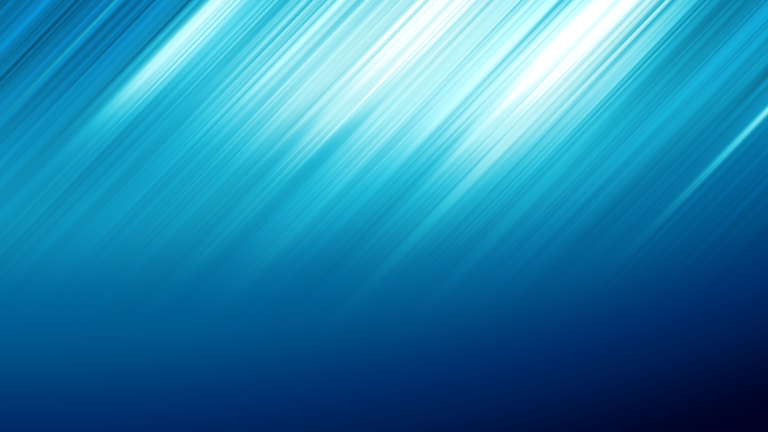
A Shadertoy shader for this background:

```glsl
// Slanted shafts of pale light falling through deep blue water.
// A depth gradient is lit by a wide glow and by soft bands along one diagonal;
// stretched value noise splits the bands into fine streaks.

#define SLANT 0.97          // sideways run of a shaft per unit of depth
#define STREAK_FREQ 16.0    // coarsest streaks per canvas height
#define STREAK_FADE 0.46    // depth at which streaks dissolve
#define STREAK_LIGHT 0.46   // streak contrast inside the light
#define STREAK_TINT 0.13    // streak contrast on the water
#define STREAK_GLOSS 0.05   // streak contrast over everything
#define REACH_JITTER 0.35   // variation in shaft length
#define SPREAD 0.9          // widening of shafts with depth
#define RIGHT_SHADE 0.33    // extra depth towards the right edge
#define GLOW vec4(1.05, 0.15, 0.60, 0.42)  // centre x, depth, radii
#define GLOW_STRENGTH 0.35

const vec3 SURFACE = vec3(0.03, 0.47, 0.69);
const vec3 TEAL    = vec3(0.05, 0.57, 0.73);
const vec3 OCEAN   = vec3(0.00, 0.38, 0.59);
const vec3 DEEP    = vec3(0.00, 0.17, 0.41);
const vec3 ABYSS   = vec3(0.00, 0.01, 0.15);
const vec3 CYAN    = vec3(0.13, 0.75, 0.86);
const vec3 PALE    = vec3(0.70, 0.95, 0.97);
const vec3 WHITE   = vec3(0.96, 1.00, 1.00);

// Each band: position along the top edge, half width, reach, strength
const int BAND_COUNT = 10;
const vec4 BANDS[BAND_COUNT] = vec4[](
    vec4(0.51, 0.055, 0.25, 0.60),
    vec4(0.75, 0.180, 0.34, 0.30),
    vec4(1.03, 0.135, 0.27, 0.62),
    vec4(1.12, 0.320, 0.46, 0.30),
    vec4(1.47, 0.105, 0.33, 0.66),
    vec4(1.50, 0.170, 0.46, 0.16),
    vec4(0.27, 0.007, 0.32, 0.26),
    vec4(0.18, 0.006, 0.32, -0.35),
    vec4(1.94, 0.014, 0.36, -0.35),
    vec4(2.025, 0.010, 0.36, 0.75));

float hash(vec2 p) {
    vec3 q = fract(vec3(p.xyx) * 0.1031);
    q += dot(q, q.yzx + 33.33);
    return fract((q.x + q.y) * q.z);
}

float valueNoise(vec2 p) {
    vec2 cell = floor(p);
    vec2 f = fract(p);
    f = f * f * (3.0 - 2.0 * f);
    return mix(mix(hash(cell), hash(cell + vec2(1, 0)), f.x),
               mix(hash(cell + vec2(0, 1)), hash(cell + vec2(1, 1)), f.x), f.y);
}

// Signed streak pattern, long in depth and narrow across
float streaks(float across, float depth) {
    float sum = 0.0, freq = STREAK_FREQ, amp = 0.42;
    for (int i = 0; i < 4; i++) {
        vec2 p = vec2(across * freq, depth * 1.8) + float(i) * 17.0;
        sum += amp * (valueNoise(p) * 2.0 - 1.0);
        freq *= 2.1;
        amp *= 1.08;
    }
    return sum;
}

vec3 waterColor(float t) {
    vec3 col = mix(SURFACE, TEAL, smoothstep(0.0, 0.5, t));
    col = mix(col, OCEAN, smoothstep(0.48, 0.76, t));
    col = mix(col, DEEP, smoothstep(0.70, 1.03, t));
    return mix(col, ABYSS, smoothstep(0.94, 1.30, t));
}

float shaftLight(float across, float depth) {
    float light = 0.0;
    for (int i = 0; i < BAND_COUNT; i++) {
        vec4 band = BANDS[i];
        float offset = (across - band.x) / (band.y * (1.0 + SPREAD * depth));
        light += band.w * exp(-offset * offset - pow(depth / band.z, 3.0));
    }
    return light;
}

void mainImage(out vec4 fragColor, in vec2 fragCoord) {
    vec2 p = fragCoord / iResolution.y;
    float side = fragCoord.x / iResolution.x;
    float depth = 1.0 - p.y;
    float across = p.x + SLANT * depth;

    // Streaks soften as they sink
    float fade = exp(-pow(depth / STREAK_FADE, 2.0));
    float streak = streaks(across, depth) * fade;

    // Water, darkest at the lower right
    vec3 col = waterColor(depth + RIGHT_SHADE * side * side);
    col *= 1.0 + STREAK_TINT * streak;

    // Wide glow plus shafts of uneven length
    float jitter = 1.0 + REACH_JITTER * (valueNoise(vec2(across * 22.0, 5.0)) - 0.5);
    vec2 g = (vec2(p.x, depth) - GLOW.xy) / GLOW.zw;
    float light = shaftLight(across, depth * jitter) + GLOW_STRENGTH * exp(-dot(g, g));
    light *= 1.0 + STREAK_LIGHT * streak;

    // Brighten from cyan through pale to white; negative bands darken
    col = mix(col, CYAN, smoothstep(0.0, 0.5, light));
    col = mix(col, PALE, smoothstep(0.30, 0.85, light));
    col = mix(col, WHITE, smoothstep(0.80, 1.30, light));
    col *= (1.0 + min(light, 0.0)) * (1.0 + STREAK_GLOSS * streak);

    fragColor = vec4(clamp(col, 0.0, 1.0), 1.0);
}
```
